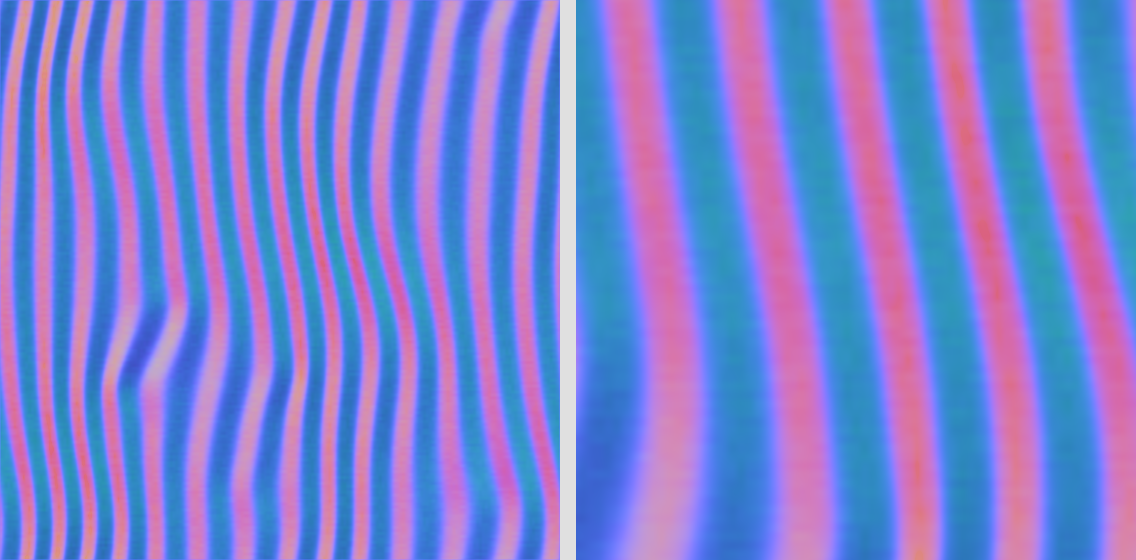
Left: the whole. Right: its middle third, enlarged.
Reproduce this texture map procedurally as a Shadertoy shader.

```glsl
// Tangent-space normal map of wavy vertical ridges with a faint woven grain.

const float TAU = 6.2831853;
const float RIDGES = 14.0;          // ridges across the canvas
const float FLANK_SHARPNESS = 1.6;  // how quickly a flank reaches full tilt
const float FLANK_BALANCE = 0.1;    // widens the left-facing flanks
const float RIGHT_TILT = 1.13;      // tilt scale of the right-facing flanks
const float LEFT_TILT = 0.98;       // tilt scale of the left-facing flanks
const float LEAN_GAIN = 1.45;       // exaggerates the lean of each ridge
const float TINT_STRENGTH = 0.74;   // how strongly tilt colours red and green
const float WARP_UNIT = 0.0013;     // canvas widths per unit of wave amplitude
const float WARP_OFFSET = -21.4;    // constant sideways shift, in warp units
const int SOLVER_STEPS = 6;
const vec2 GRAIN_CELLS = vec2(75.0, 190.0);
const vec2 GRAIN_STRENGTH = vec2(0.065, 0.105);
const float RIM_WIDTH = 0.002;
const float RIM_FLATTEN = 0.45;

// Sideways warp as tiling waves: cycles across and down, then cosine and sine weights
const int WAVES = 16;
const vec2 WAVE_CYCLES[WAVES] = vec2[WAVES](
    vec2(0, 1), vec2(0, 2), vec2(0, 3), vec2(1, 0),
    vec2(2, 0), vec2(3, 0), vec2(1, 1), vec2(1, -1),
    vec2(1, 2), vec2(1, -2), vec2(2, 1), vec2(2, -1),
    vec2(2, -2), vec2(3, -1), vec2(3, 2), vec2(3, -2));
const vec2 WAVE_WEIGHTS[WAVES] = vec2[WAVES](
    vec2(1.5, -8.7), vec2(3.9, -0.4), vec2(1.15, -1.4), vec2(5.3, 1.2),
    vec2(9.6, -1.7), vec2(0.2, -1.0), vec2(2.2, -1.75), vec2(10.5, -4.65),
    vec2(1.3, -1.3), vec2(-2.0, 2.1), vec2(2.9, 0.0), vec2(0.8, 0.7),
    vec2(-1.0, 0.3), vec2(-0.8, -1.3), vec2(-1.3, -0.1), vec2(1.1, -0.7));

// Local kinks: centre across and down, then sideways push in warp units
const int KINKS = 6;
const vec2 KINK_RADIUS = vec2(0.065, 0.055);
const vec3 KINK[KINKS] = vec3[KINKS](
    vec3(0.30, 0.55, 9.0), vec3(0.30, 0.685, -12.0), vec3(0.50, 0.665, 6.0),
    vec3(0.48, 0.87, -6.0), vec3(0.87, 0.90, 5.0), vec3(0.88, 0.06, -7.0));

float hash(vec2 cell) {
    vec3 q = fract(cell.xyx * 0.1031);
    q += dot(q, q.yzx + 33.33);
    return fract((q.x + q.y) * q.z);
}

float valueNoise(vec2 p) {
    vec2 cell = floor(p);
    vec2 f = fract(p);
    f = f * f * (3.0 - 2.0 * f);
    float low = mix(hash(cell), hash(cell + vec2(1, 0)), f.x);
    float high = mix(hash(cell + vec2(0, 1)), hash(cell + vec2(1, 1)), f.x);
    return mix(low, high, f.y);
}

// Returns the sideways shift, then its slopes across and down the canvas
vec3 ridgeWarp(vec2 p) {
    vec3 warp = vec3(WARP_OFFSET, 0.0, 0.0);
    for (int i = 0; i < WAVES; i++) {
        float angle = TAU * dot(WAVE_CYCLES[i], p);
        vec2 turn = vec2(cos(angle), sin(angle));
        warp.x += dot(WAVE_WEIGHTS[i], turn);
        warp.yz += TAU * WAVE_CYCLES[i] * dot(WAVE_WEIGHTS[i], vec2(-turn.y, turn.x));
    }
    for (int i = 0; i < KINKS; i++) {
        vec2 offset = (fract(p - KINK[i].xy + 0.5) - 0.5) / KINK_RADIUS;
        float push = KINK[i].z * exp(-dot(offset, offset));
        warp += push * vec3(1.0, -2.0 * offset / KINK_RADIUS);
    }
    return warp * WARP_UNIT;
}

// Signed tilt over one ridge: steep flanks that level off, softer on wide ridges
float flankTilt(float ridgeX, float density) {
    float wave = -cos(TAU * RIDGES * ridgeX) - FLANK_BALANCE;
    float rise = FLANK_SHARPNESS * density * wave;
    return rise * inversesqrt(1.0 + rise * rise) * (rise > 0.0 ? RIGHT_TILT : LEFT_TILT);
}

void mainImage(out vec4 fragColor, in vec2 fragCoord) {
    vec2 uv = fragCoord / iResolution.xy;
    vec2 p = vec2(uv.x, 1.0 - uv.y);   // green channel points down

    // Undo the warp by Newton steps to find the place among even ridges
    float ridgeX = p.x - WARP_OFFSET * WARP_UNIT;
    vec3 warp = ridgeWarp(vec2(ridgeX, p.y));
    for (int i = 0; i < SOLVER_STEPS; i++) {
        ridgeX -= (ridgeX + warp.x - p.x) / max(0.4, 1.0 + warp.y);
        warp = ridgeWarp(vec2(ridgeX, p.y));
    }

    // Tilt across each ridge, perpendicular to its local direction
    float density = 1.0 / max(0.4, 1.0 + warp.y);
    vec2 across = normalize(vec2(1.0, -LEAN_GAIN * warp.z));
    vec2 tilt = across * flankTilt(ridgeX, density);

    // Fine woven grain
    vec2 grain = vec2(valueNoise(p.yx * GRAIN_CELLS + 17.0), valueNoise(p * GRAIN_CELLS));
    tilt += (grain - 0.5) * GRAIN_STRENGTH;

    // Slightly flattened rim
    vec2 toEdge = min(uv, 1.0 - uv);
    float rim = 1.0 - smoothstep(0.0, RIM_WIDTH, min(toEdge.x, toEdge.y));
    tilt *= 1.0 - RIM_FLATTEN * rim;

    float facing = sqrt(max(0.0, 1.0 - dot(tilt, tilt)));
    fragColor = vec4(0.5 + 0.5 * vec3(tilt * TINT_STRENGTH, facing), 1.0);
}
```
